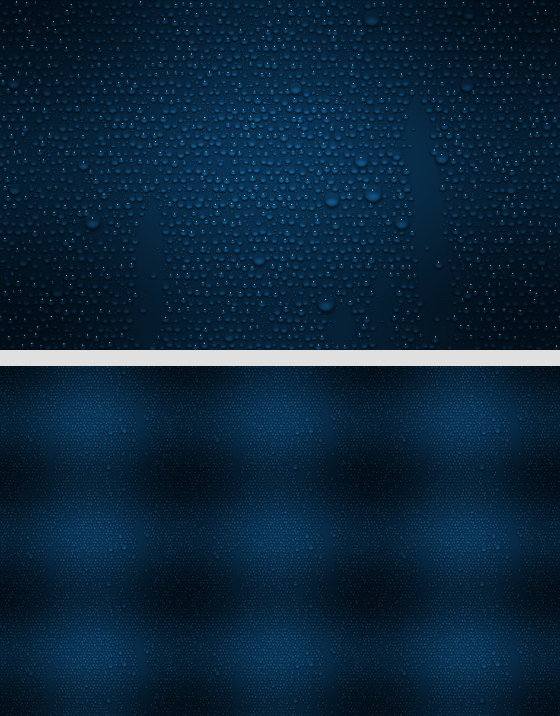
Top: one tile. Bottom: repeated 3 by 3.
Reproduce this texture procedurally as a Shadertoy shader.

```glsl
#define ASPECT 1.6
#define DROP_ROWS 40.0
#define MIST_ROWS 80.0
#define BEAD_ROWS 10.0
#define BEAD_SHARE 0.17
#define GLINT_SHARE 0.36
#define DARK_BLUE vec3(0.010, 0.064, 0.112)
#define LIGHT_BLUE vec3(0.046, 0.238, 0.390)
#define GLINT_COLOR vec3(0.62, 0.86, 0.95)

float hash(vec2 p) {
    return fract(sin(dot(p, vec2(127.1, 311.7))) * 43758.5453);
}

// Broad glow, periodic in both directions
vec3 glassColor(vec2 p) {
    vec2 wave = cos(6.28318 * (p / vec2(ASPECT, 1.0) - vec2(0.49, 0.54)));
    float light = 0.5 + 0.27 * wave.x + 0.23 * wave.y;
    return mix(DARK_BLUE, LIGHT_BLUE, pow(light, 1.15));
}

// Vertical streak wiped clean by a running drop, closed at both ends
float streak(vec2 p, vec2 top, float halfWidth, float lean) {
    float fall = top.y - p.y;
    float ends = sqrt(smoothstep(0.0, 0.10, fall)) * smoothstep(0.0, 0.05, p.y);
    float width = halfWidth * ends * (1.0 + 0.5 * fall);
    float side = abs(p.x - top.x - lean * fall + 0.004 * sin(p.y * 25.0));
    return smoothstep(0.006, -0.006, side - width) * step(0.001, ends);
}

float wiped(vec2 p) {
    float s = streak(p, vec2(1.187, 0.74), 0.036, 0.10);
    s = max(s, streak(p, vec2(0.435, 0.43), 0.034, -0.04));
    s = max(s, streak(p, vec2(0.985, 0.15), 0.036, -0.05));
    return max(s, streak(p, vec2(1.090, 0.24), 0.030, 0.02));
}

// Large bead of a coarse cell: centre and radius, zero where absent
vec3 beadAt(vec2 p) {
    vec2 cell = floor(p * BEAD_ROWS);
    vec2 id = mod(cell, vec2(BEAD_ROWS * ASPECT, BEAD_ROWS)) + 71.0;
    vec2 jitter = vec2(hash(id), hash(id + 13.0)) - 0.5;
    float size = mix(0.013, 0.025, pow(hash(id + 29.0), 2.0));
    float present = step(hash(id + 47.0), BEAD_SHARE);
    return vec3((cell + 0.5 + 0.4 * jitter) / BEAD_ROWS, size * present);
}

// Cast shadow, rounded body, lower glow and glint of one drop
vec3 drawDrop(vec3 color, vec3 glass, vec2 offset, float radius, float seed) {
    float pixel = 1.0 / iResolution.y;
    vec2 q = offset / radius * vec2(mix(0.92, 1.08, seed), 1.06);
    float dist = length(q);
    color *= 1.0 - 0.42 * smoothstep(1.4, 0.75, length(q + vec2(0.0, 0.30)));
    float soft = 0.12 + 0.8 * pixel / radius;
    float cover = smoothstep(1.0 + 0.5 * soft, 1.0 - soft, dist);
    float glow = smoothstep(0.95, 0.0, length((q + vec2(0.0, 0.38)) * vec2(0.85, 1.25)));
    float rim = smoothstep(0.65, 1.0, dist) * smoothstep(-0.2, 0.8, q.y);
    vec3 body = glass * (0.96 + 0.55 * glow + 0.22 * rim);
    body += vec3(0.010, 0.028, 0.030) * glow;
    color = mix(color, body, cover);
    float shine = smoothstep(0.0030, 0.0008, length(offset - radius * vec2(-0.05, 0.40)));
    float lit = step(fract(seed * 17.3), GLINT_SHARE) * smoothstep(0.004, 0.010, radius);
    return mix(color, GLINT_COLOR, shine * lit * 0.75);
}

// Staggered jittered rows of drops, left out on streaks and around beads
vec3 drawLayer(vec3 color, vec3 glass, vec2 p, float rows, vec2 sizes, float share) {
    vec2 g = p * rows;
    for (int j = 1; j >= -1; j--) {
        float row = floor(g.y) + float(j);
        float shift = 0.5 * mod(row, 2.0);
        for (int i = -1; i <= 1; i++) {
            vec2 cell = vec2(floor(g.x - shift) + float(i), row);
            vec2 id = mod(cell, vec2(rows * ASPECT, rows)) + rows;
            vec2 jitter = vec2(hash(id), hash(id + 19.0)) - 0.5;
            vec2 center = (cell + 0.5 + vec2(shift, 0.0) + 0.42 * jitter) / rows;
            float radius = mix(sizes.x, sizes.y, hash(id + 37.0)) / rows;
            vec2 home = mod(center, vec2(ASPECT, 1.0));
            vec3 bead = beadAt(home);
            float gap = length(home - bead.xy) - bead.z - 0.5 * radius;
            bool blocked = bead.z > 0.0 && gap < 0.0;
            float pick = hash(id + 53.0);
            float limit = wiped(home) > 0.4 ? 0.035 : share;
            if (!blocked && pick < limit)
                color = drawDrop(color, glass, p - center, radius, hash(id + 67.0));
        }
    }
    return color;
}

void mainImage(out vec4 fragColor, in vec2 fragCoord) {
    vec2 p = fragCoord / iResolution.xy * vec2(ASPECT, 1.0);
    vec3 glass = glassColor(p);
    vec3 color = glass * mix(0.86, 0.92, wiped(p));

    // Fine mist, then the dense drops, then the few large beads
    color = drawLayer(color, glass, p, MIST_ROWS, vec2(0.18, 0.40), 0.55);
    color = drawLayer(color, glass, p, DROP_ROWS, vec2(0.27, 0.47), 0.95);
    vec3 bead = beadAt(p);
    if (bead.z > 0.0)
        color = drawDrop(color, glass, p - bead.xy, bead.z, 0.5 + 0.1 * hash(bead.xy));

    fragColor = vec4(color, 1.0);
}
```
